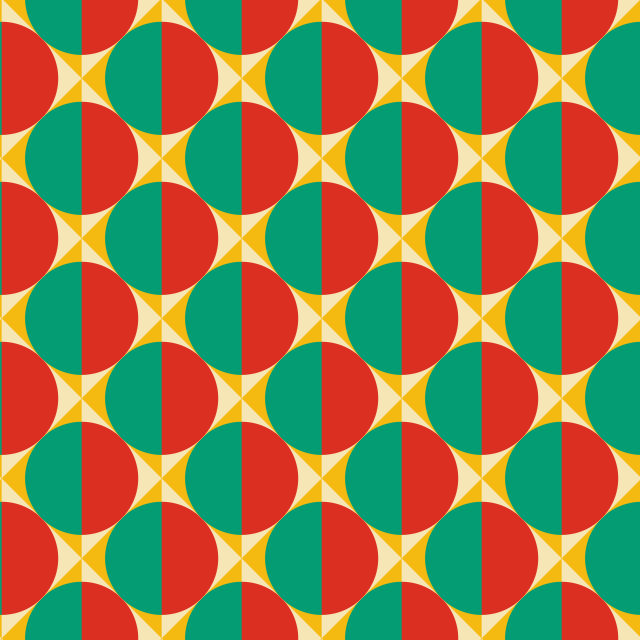
A WebGL 1 fragment shader for this pattern:

```glsl
precision highp float;
// Staggered touching discs, each half green and half red, on a ground of
// four-pointed stars cut into yellow and cream wedges. Discs and stars sit on
// two interleaved centred lattices; each is drawn around its nearest centre.

uniform vec2 u_resolution;

const float REPEATS = 4.0;
const vec2 SHIFT = vec2(0.0104);   // lattice offset, in cells
const float RADIUS = 0.35355;      // discs touch along the diagonals

const vec3 GREEN = vec3(0.01, 0.61, 0.45);
const vec3 RED = vec3(0.86, 0.19, 0.13);
const vec3 YELLOW = vec3(0.96, 0.73, 0.07);
const vec3 CREAM = vec3(0.97, 0.90, 0.71);

// Offset from the nearest whole-number point
vec2 wrapCell(vec2 p) {
  return fract(p + 0.5) - 0.5;
}

// Offset from the nearest of two lattices, at a and at a + (0.5, 0.5)
vec2 nearestCentre(vec2 p, vec2 a) {
  vec2 first = wrapCell(p - a);
  vec2 second = wrapCell(p - a - 0.5);
  return dot(first, first) < dot(second, second) ? first : second;
}

// Antialiased step: 1 where the signed distance is positive
float cover(float dist, float pixel) {
  return clamp(0.5 + dist / pixel, 0.0, 1.0);
}

// Wedges split by both diagonals and the vertical, colours swapped left to right
vec3 starColour(vec2 p, float pixel) {
  float rightHalf = cover(p.x, pixel);
  float sideWedge = cover((abs(p.x) - abs(p.y)) * 0.7071, pixel);
  return mix(CREAM, YELLOW, mix(1.0 - sideWedge, sideWedge, rightHalf));
}

vec3 discColour(vec2 p, float pixel) {
  return mix(GREEN, RED, cover(p.x, pixel));
}

void main() {
  vec2 p = gl_FragCoord.xy / u_resolution * REPEATS - SHIFT;
  float pixel = REPEATS / min(u_resolution.x, u_resolution.y);

  vec2 star = nearestCentre(p, vec2(0.0));
  vec2 disc = nearestCentre(p, vec2(0.5, 0.0));

  float inDisc = cover(RADIUS - length(disc), pixel);
  vec3 colour = mix(starColour(star, pixel), discColour(disc, pixel), inDisc);
  gl_FragColor = vec4(colour, 1.0);
}
```
